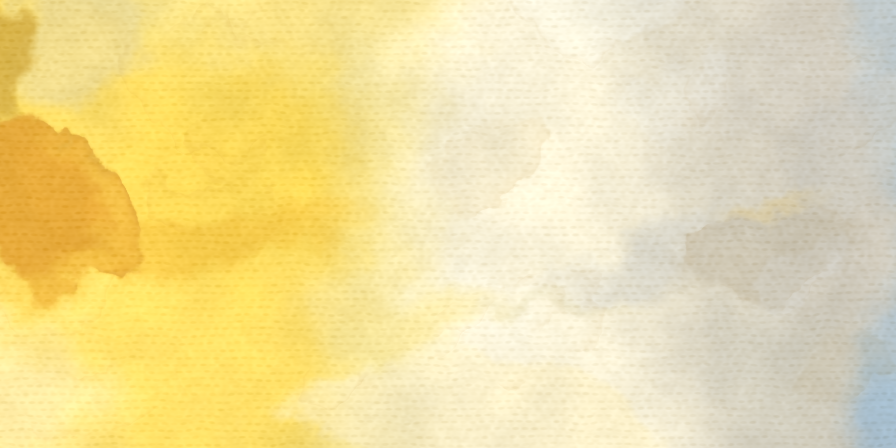
Reproduce this background procedurally as a Shadertoy shader.

```glsl
// Watercolour washes on woven paper: gold on the left, cream, then grey and blue.
// A noise-warped gradient is glazed with ragged ellipses that have pigment rims,
// then scattered backruns, fibrous grain and a staggered thread relief are added.

float hash(vec2 p) {
    vec3 q = fract(vec3(p.xyx) * 0.1031);
    q += dot(q, q.yzx + 33.33);
    return fract((q.x + q.y) * q.z);
}

float noise(vec2 p) {
    vec2 cell = floor(p), f = fract(p);
    f = f * f * (3.0 - 2.0 * f);
    float low = mix(hash(cell), hash(cell + vec2(1, 0)), f.x);
    float high = mix(hash(cell + vec2(0, 1)), hash(cell + vec2(1, 1)), f.x);
    return mix(low, high, f.y);
}

float fbm(vec2 p) {
    float sum = 0.0, weight = 0.5;
    for (int i = 0; i < 5; i++) {
        sum += weight * noise(p);
        p = mat2(1.6, 1.2, -1.2, 1.6) * p + 7.3;
        weight *= 0.5;
    }
    return sum / 0.97;
}

// Approximate signed distance to a turned ellipse
float ellipse(vec2 p, vec2 centre, vec2 radii, float angle) {
    float c = cos(angle), s = sin(angle);
    vec2 q = mat2(c, -s, s, c) * (p - centre);
    return (length(q / radii) - 1.0) * min(radii.x, radii.y);
}

vec3 glaze(vec3 base, vec3 tint, float dist, float softness, float amount) {
    return mix(base, tint, amount * (1.0 - smoothstep(-softness, softness, dist)));
}

// Pigment gathered just inside an edge, broken up by the noise value
vec3 pigmentRim(vec3 base, float dist, float amount, float breakup) {
    float line = exp(-abs(dist) / 0.012) * smoothstep(0.004, -0.003, dist);
    return base * (1.0 - amount * line * smoothstep(0.40, 0.62, breakup) * vec3(0.5, 0.8, 1.3));
}

vec3 washGradient(float x) {
    vec3 gold = vec3(0.985, 0.865, 0.40);
    vec3 lemon = vec3(0.97, 0.905, 0.62);
    vec3 cream = vec3(0.97, 0.94, 0.835);
    vec3 stone = vec3(0.875, 0.85, 0.775);
    vec3 grey = vec3(0.825, 0.80, 0.74);
    vec3 blue = vec3(0.74, 0.78, 0.79);
    vec3 col = mix(gold, lemon, smoothstep(0.60, 0.85, x));
    col = mix(col, cream, smoothstep(0.80, 1.10, x));
    col = mix(col, stone, smoothstep(1.30, 1.64, x));
    col = mix(col, grey, smoothstep(1.58, 1.85, x));
    return mix(col, blue, smoothstep(1.88, 2.04, x));
}

// Staggered rows of threads with dark, uneven stitch gaps
float weave(vec2 p) {
    vec2 q = p * vec2(48.0, 62.0);
    q.y += 0.5 * (noise(p * 20.0) - 0.5);
    float row = floor(q.y);
    q.x += 0.5 * mod(row, 2.0) + 0.4 * hash(vec2(row, 4.0));
    vec2 f = fract(q) - 0.5;
    float gap = 1.0 - smoothstep(0.08, 0.30, length(f * vec2(0.55, 1.0)));
    return 0.3 - gap * mix(0.5, 1.6, hash(floor(q)));
}

// Low-contrast blooms, one per cell, lighter or darker with a crisp ragged edge
vec3 backruns(vec3 col, vec2 p, float breakup) {
    for (int i = 0; i < 16; i++) {
        vec2 cell = vec2(i % 4, i / 4), id = cell + 23.0;
        vec2 jitter = vec2(hash(id), hash(id + 40.0));
        vec2 radii = mix(vec2(0.10, 0.06), vec2(0.26, 0.13), hash(id + 80.0));
        float d = ellipse(p, (cell + jitter) * vec2(0.5, 0.25), radii, 1.6 * hash(id + 9.0) - 0.5);
        float tone = hash(id + 60.0) - 0.5;
        col = glaze(col, col * (1.0 + tone * vec3(0.04, 0.07, 0.14)), d, 0.009, 0.8);
        col = pigmentRim(col, d, 0.05, breakup);
    }
    return col;
}

void mainImage(out vec4 fragColor, in vec2 fragCoord) {
    vec2 p = fragCoord / iResolution.xy * vec2(2.0, 1.0);
    float blotch = fbm(p * 3.0 + 11.0), detail = fbm(p * 9.0 + 31.0);
    vec2 bend = vec2(fbm(p * 4.5 + 3.0), fbm(p * 4.5 + 57.0)) - 0.5;
    vec2 fray = vec2(fbm(p * 15.0 + 5.0), fbm(p * 15.0 + 83.0)) - 0.5;
    vec2 q = p + 0.24 * bend + 0.07 * fray;

    vec3 col = washGradient(q.x + 0.08 * (p.y - 0.5) * smoothstep(1.0, 1.5, p.x));

    // Yellow body with paler top and lower corners
    col = glaze(col, vec3(0.99, 0.85, 0.32), ellipse(q, vec2(0.53, 0.60), vec2(0.25, 0.22), 0.0), 0.12, 0.6);
    col = glaze(col, vec3(0.96, 0.88, 0.56), ellipse(q, vec2(0.60, 1.02), vec2(0.40, 0.15), 0.0), 0.08, 0.75);
    col = glaze(col, vec3(0.92, 0.85, 0.58), ellipse(q, vec2(0.20, 0.92), vec2(0.15, 0.15), 0.2), 0.04, 0.8);
    col = glaze(col, vec3(0.98, 0.91, 0.66), ellipse(q, vec2(0.03, 0.10), vec2(0.24, 0.20), -0.4), 0.11, 0.85);

    // Amber band, orange stain and olive corner
    col = glaze(col, vec3(0.94, 0.75, 0.25), ellipse(q, vec2(0.34, 0.45), vec2(0.38, 0.07), 0.2), 0.03, 0.6);
    float stain = ellipse(q, vec2(0.06, 0.56), vec2(0.28, 0.17), -0.55);
    col = glaze(col, vec3(0.92, 0.70, 0.24), stain, 0.010, 0.75);
    col = pigmentRim(col, stain, 0.20, detail);
    float core = ellipse(q, vec2(0.02, 0.58), vec2(0.20, 0.17), -0.6);
    col = glaze(col, vec3(0.87, 0.62, 0.20), core, 0.022, 0.7);
    col = glaze(col, vec3(0.80, 0.65, 0.25), ellipse(q, vec2(0.0, 0.88), vec2(0.07, 0.18), 0.1), 0.02, 0.75);

    // Cream pool under the yellow, and a faint tan tide line
    float pool = ellipse(q, vec2(1.02, 0.03), vec2(0.42, 0.14), -0.15);
    col = glaze(col, vec3(0.975, 0.925, 0.75), pool, 0.015, 0.6);
    col = glaze(col, vec3(0.95, 0.87, 0.55), ellipse(q, vec2(0.90, 0.28), vec2(0.24, 0.07), 0.1), 0.03, 0.5);
    col = glaze(col, vec3(0.90, 0.86, 0.70), ellipse(q, vec2(1.26, 0.29), vec2(0.16, 0.018), 0.05), 0.012, 0.45);

    // Slanted grey wedge with a blue haze and an ochre upper edge
    col = glaze(col, vec3(0.79, 0.78, 0.74), ellipse(q, vec2(1.90, 0.66), vec2(0.18, 0.09), 0.7), 0.025, 0.55);
    col = glaze(col, vec3(0.83, 0.825, 0.79), ellipse(q, vec2(1.52, 0.42), vec2(0.24, 0.06), 0.42), 0.035, 0.6);
    float wedge = ellipse(q, vec2(1.68, 0.43), vec2(0.18, 0.09), 0.4);
    col = glaze(col, vec3(0.775, 0.74, 0.655), wedge, 0.022, 0.65);
    col = pigmentRim(col, wedge, 0.09, detail);
    col = glaze(col, vec3(0.89, 0.82, 0.63), ellipse(q, vec2(1.68, 0.52), vec2(0.10, 0.018), 0.35), 0.014, 0.6);
    col = glaze(col, vec3(0.79, 0.78, 0.72), ellipse(q, vec2(1.78, 0.14), vec2(0.17, 0.19), 0.0), 0.11, 0.55);
    col = glaze(col, vec3(0.61, 0.72, 0.80), ellipse(q, vec2(2.04, 0.05), vec2(0.12, 0.22), 0.0), 0.09, 0.75);

    // Backruns, blotches, fibrous grain and thread relief
    col = backruns(col, q, detail);
    col *= 1.01 + 0.08 * (blotch - 0.5) + 0.09 * (detail - 0.5);
    float grain = noise(p * vec2(70.0, 130.0)) + noise(p * 120.0 + 9.0) - 1.0;
    col += (0.024 * grain + 0.026 * weave(p)) * vec3(0.8, 1.0, 1.4);
    fragColor = vec4(clamp(col, 0.0, 1.0), 1.0);
}
```
